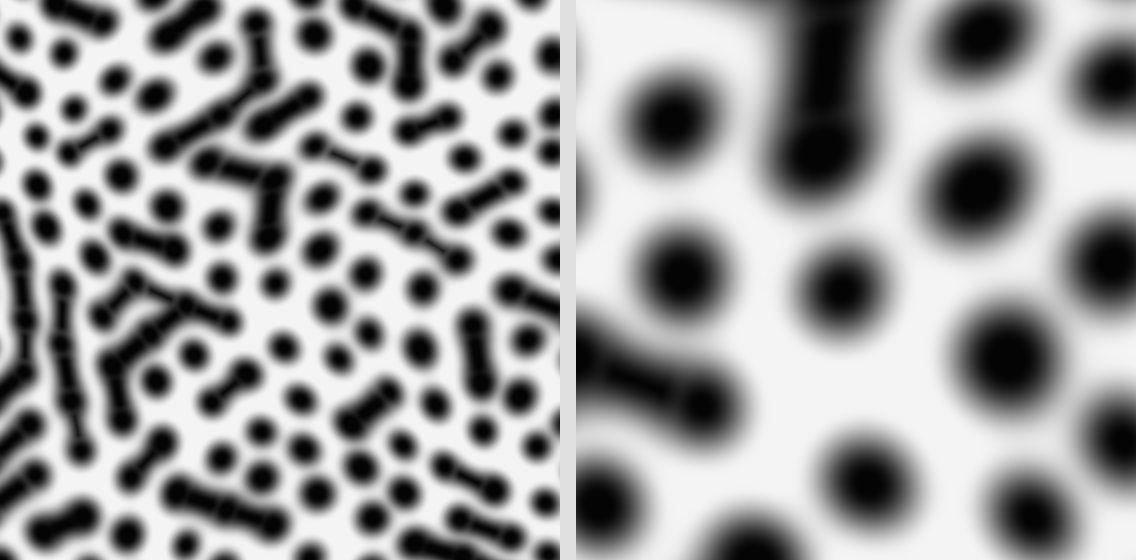
Left: the whole. Right: its middle third, enlarged.
Give the GLSL for this pattern, as a WebGL 2 fragment shader.

```glsl
#version 300 es
precision highp float;
// Soft black spots and short worms on a pale ground, like a reaction-diffusion pattern.
// A jittered, gently warped triangular lattice carries the spots; some neighbours are
// joined by bridges, and all distances are blended with an exponential smooth minimum.

uniform vec2 u_resolution;
out vec4 fragColor;

vec3 hash3(vec2 cell) {
    vec3 q = fract(cell.xyx * vec3(0.1031, 0.1030, 0.0973));
    q += dot(q, q.yxz + 33.33);
    return fract((q.xxy + q.yzz) * q.zyx);
}

float gradientDot(vec2 corner, vec2 offset) {
    float angle = 6.2832 * hash3(corner + 71.0).x;
    return dot(vec2(cos(angle), sin(angle)), offset);
}

float gradientNoise(vec2 p) {
    vec2 i = floor(p), f = p - i;
    vec2 u = f * f * f * (f * (f * 6.0 - 15.0) + 10.0);
    vec2 dx = vec2(1.0, 0.0), dy = vec2(0.0, 1.0);
    float low = mix(gradientDot(i, f), gradientDot(i + dx, f - dx), u.x);
    float high = mix(gradientDot(i + dy, f - dy), gradientDot(i + 1.0, f - 1.0), u.x);
    return mix(low, high, u.y);
}

// Spot centre of a lattice cell, pushed off the regular position
vec2 spotCentre(vec2 cell) {
    vec2 jitter = 0.28 * (hash3(cell).xy - 0.5);
    return vec2(cell.x + 0.5 * cell.y, 0.866 * cell.y) + jitter;
}

// Lattice step towards the neighbour a cell may join; varies slowly, so chains rarely fork
vec2 linkStep(vec2 cell, float chance) {
    float choice = fract(1.3 * gradientNoise(cell * 0.21 + 5.0) + 0.15 * chance + 0.3);
    return choice < 0.333 ? vec2(1.0, 0.0) : choice < 0.667 ? vec2(0.0, 1.0) : vec2(-1.0, 1.0);
}

float segmentDistance(vec2 p, vec2 a, vec2 b) {
    vec2 along = b - a;
    float t = clamp(dot(p - a, along) / dot(along, along), 0.0, 1.0);
    return length(p - a - along * t);
}

// Smoothly blended distance to all nearby spots and bridges
float patternDistance(vec2 p) {
    vec2 home = floor(vec2(p.x - p.y * 0.57735, p.y * 1.1547) + 0.5);
    float sum = 0.0;
    for (int y = -2; y <= 2; y++) {
        for (int x = -2; x <= 2; x++) {
            vec2 cell = home + vec2(x, y);
            vec2 centre = spotCentre(cell);
            vec3 rnd = hash3(cell + 137.0);
            float shrink = 0.07 * (rnd.x - 0.5);
            sum += exp(-14.0 * (length(p - centre) + shrink));

            // Bridges fill only the middle, so worm ends stay as wide as spots
            float linkShare = 0.38 + 0.3 * gradientNoise(cell * 0.19 + 31.0);
            if (rnd.y < linkShare) {
                vec2 next = spotCentre(cell + linkStep(cell, rnd.z));
                float neck = 0.04 + 0.13 * rnd.x * rnd.x;
                vec2 from = mix(centre, next, 0.32), to = mix(centre, next, 0.68);
                sum += exp(-14.0 * (segmentDistance(p, from, to) + neck));
            }
        }
    }
    return -log(sum) / 14.0;
}

void main() {
    vec2 uv = gl_FragCoord.xy / min(u_resolution.x, u_resolution.y);

    // Turn the lattice and bend its rows
    vec2 p = mat2(0.921, 0.389, -0.389, 0.921) * uv * 10.5 + 40.0;
    p += 0.55 * vec2(gradientNoise(p * 0.2), gradientNoise(p * 0.2 + 19.0));

    float tone = smoothstep(0.07, 0.48, patternDistance(p));
    fragColor = vec4(vec3(mix(0.015, 0.955, tone)), 1.0);
}
```
